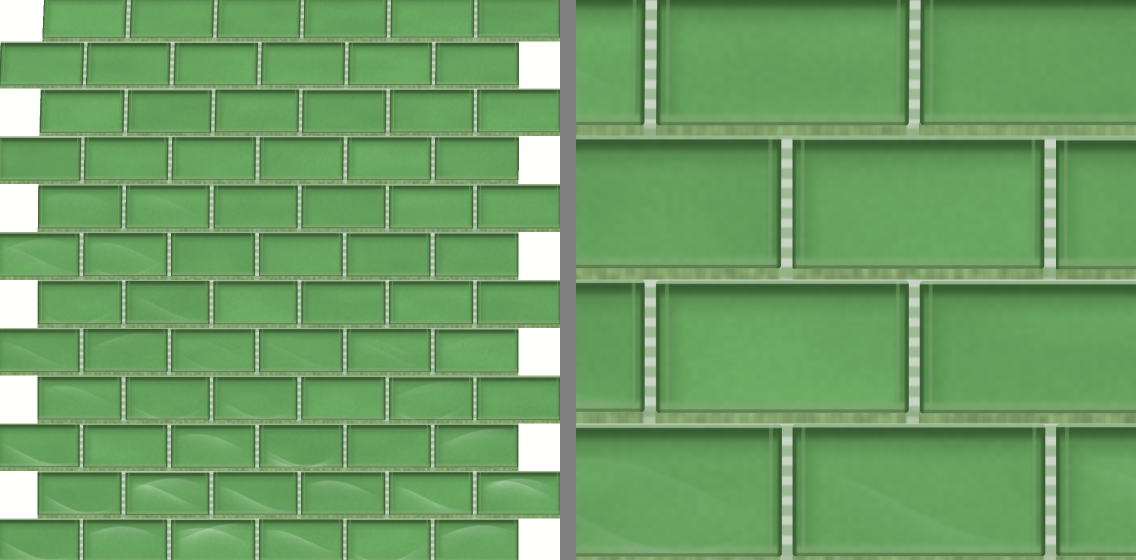
Left: the whole. Right: its middle third, enlarged.
Give the GLSL for this pattern, as a WebGL 2 fragment shader.

```glsl
#version 300 es
precision highp float;
// Green glass brick tiles in running bond on a mesh sheet with stepped white sides.

uniform vec2 u_resolution;
out vec4 fragColor;

// Layout, in canvas widths, measured from the top left
const vec2 PITCH = vec2(0.1568, 0.0857);
const vec2 TILE = vec2(0.1505, 0.0788);
const float COLUMNS = 6.0;
const float ROW_TOP = -0.0145;
const float EVEN_LEFT = 0.067;
const float ODD_LEFT = -0.0083;
const float CORNER = 0.002;
const float JITTER = 0.0012;
const float BOW = 0.034;      // rows tighten toward top and bottom
const float SHEAR = 0.0125;   // upper left corner leans inward
const float BEVEL_WIDTH = 0.0065;
const float BEAD_PERIOD = 0.0118;
const float TICK_PERIOD = 0.0085;
const float GLARE = 0.24;

const vec3 WHITE = vec3(1.0, 1.0, 0.99);
const vec3 GLASS = vec3(0.40, 0.64, 0.37);
const vec3 SHADE = vec3(0.33, 0.53, 0.30);
const vec3 DEEP = vec3(0.21, 0.35, 0.18);
const vec3 BEVEL = vec3(0.49, 0.65, 0.44);
const vec3 JOINT = vec3(0.67, 0.79, 0.64);
const vec3 MESH = vec3(0.50, 0.61, 0.40);

float hash(vec2 p) {
    vec3 q = fract(vec3(p.xyx) * 0.1031);
    q += dot(q, q.yzx + 33.33);
    return fract((q.x + q.y) * q.z);
}

float noise(vec2 p) {
    vec2 i = floor(p), f = fract(p);
    f = f * f * (3.0 - 2.0 * f);
    vec2 e = vec2(1.0, 0.0);
    return mix(mix(hash(i), hash(i + e), f.x),
               mix(hash(i + e.yx), hash(i + e.xx), f.x), f.y);
}

float roundedBox(vec2 p, vec2 halfSize, float radius) {
    vec2 d = abs(p) - halfSize + radius;
    return length(max(d, 0.0)) + min(max(d.x, d.y), 0.0) - radius;
}

// Soft band of the given half width around zero
float line(float d, float width) {
    return 1.0 - smoothstep(0.4 * width, width, abs(d));
}

// Wavy reflections: sharp on the upper side, fading below
float glare(vec2 q, vec2 id, float depth) {
    float sum = 0.0;
    for (int i = 0; i < 2; i++) {
        float h = hash(id + 17.3 * float(i + 1));
        float curve = 0.15 + 0.6 * h + 0.28 * sin(q.x * (2.0 + 2.0 * h) + 6.28 * h);
        float d = q.y - curve;
        float span = smoothstep(0.0, 0.3, q.x) * smoothstep(1.0, 0.55, q.x);
        sum += smoothstep(-0.03, 0.02, d) * exp(-7.0 * max(d, 0.0)) * span * step(0.4, h);
    }
    float leftSide = 0.5 * step(id.x, 1.5) * smoothstep(0.3, 0.4, depth);
    return sum * max(smoothstep(0.5, 0.9, depth), leftSide);
}

// Mesh strips and beaded joints seen between tiles
vec3 backing(vec2 q, vec2 p) {
    float bead = line(fract(p.y / BEAD_PERIOD) - 0.5, 0.32);
    vec3 joint = mix(JOINT * 0.92, WHITE * 0.9, 0.6 * bead);
    float tick = line(fract(p.x / TICK_PERIOD) - 0.5, 0.25);
    vec3 strip = mix(MESH, BEVEL * 1.08, 0.5 * tick);
    strip *= 0.9 + 0.2 * noise(p * 180.0);
    float inStrip = smoothstep(TILE.y - 0.002, TILE.y + 0.001, q.y);
    float inJoint = smoothstep(TILE.x - 0.002, TILE.x, q.x);
    return mix(joint, strip, inStrip * (1.0 - 0.65 * inJoint));
}

// Clear glass: shadowed top and sides, lit lower bevel
vec3 glassTile(vec2 q, vec2 id, vec2 p) {
    float left = q.x, right = TILE.x - q.x, top = q.y, bottom = TILE.y - q.y;
    float side = min(left, right);
    vec3 c = GLASS * (0.97 + 0.06 * hash(id + 3.7));
    c *= 0.97 + 0.06 * noise(p * vec2(18.0, 42.0));
    c = mix(c, SHADE, 0.85 * (1.0 - smoothstep(0.006, 0.024, top)));
    c = mix(c, SHADE, 0.65 * (1.0 - smoothstep(0.004, 0.020, left)));
    c = mix(c, SHADE, 0.75 * (1.0 - smoothstep(0.004, 0.010, right)));
    c = mix(c, DEEP, 0.9 * (1.0 - smoothstep(0.004, 0.012, top)));
    c = mix(c, BEVEL, 0.8 * (1.0 - smoothstep(0.004, 0.009, bottom)));
    c = mix(c, BEVEL, 0.45 * line(side - BEVEL_WIDTH, 0.0016));
    c = mix(c, WHITE, GLARE * glare(q / TILE, id, p.y));
    c = mix(c, DEEP, 0.85 * (1.0 - smoothstep(0.0012, 0.0036, side)));
    c = mix(c, DEEP, 0.45 * line(bottom - 0.001, 0.0015));
    c = mix(c, JOINT, 0.8 * line(top - 0.0008, 0.0017));
    return c * (0.985 + 0.03 * noise(p * 260.0));
}

vec3 mosaic(vec2 p, float blur) {
    float d = p.y - 0.5, lean = max(0.0, 1.0 - 2.0 * p.y);
    vec2 s = vec2(p.x - SHEAR * lean * lean * (1.0 - p.x), p.y + BOW * d * d * d);
    float row = floor((s.y - ROW_TOP) / PITCH.y);
    float x = s.x - (mod(row, 2.0) < 0.5 ? EVEN_LEFT : ODD_LEFT);
    if (x < 0.0 || x > COLUMNS * PITCH.x - (PITCH.x - TILE.x)) return WHITE;
    vec2 id = vec2(floor(x / PITCH.x), row);
    vec2 q = vec2(x - id.x * PITCH.x, s.y - ROW_TOP - row * PITCH.y);
    vec2 shift = JITTER * (vec2(hash(id), hash(id + 9.1)) - vec2(0.5, 0.0));
    vec2 local = q - shift;
    float edge = roundedBox(local - 0.5 * TILE, 0.5 * TILE, CORNER);
    return mix(backing(q, p), glassTile(local, id, p), 1.0 - smoothstep(-blur, blur, edge));
}

void main() {
    vec3 sum = vec3(0.0);
    for (int i = 0; i < 4; i++) { // 2 x 2 samples smooth every edge
        vec2 offset = vec2(i % 2, i / 2) * 0.5 - 0.25;
        vec2 p = (gl_FragCoord.xy + offset) / u_resolution;
        sum += mosaic(vec2(p.x, 1.0 - p.y), 0.5 / u_resolution.y);
    }
    fragColor = vec4(0.25 * sum, 1.0);
}
```
